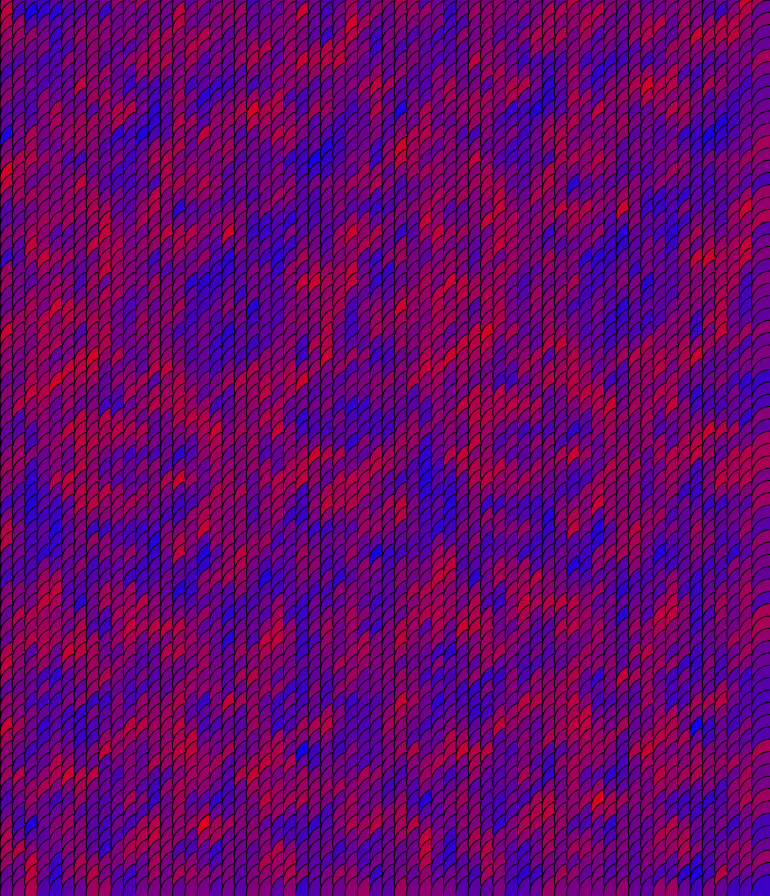
Write a Shadertoy shader that draws this pattern.

```glsl
#define CELLS_ACROSS 62.5   // canvas width in cells
#define LAST_DISC vec2(61.0, 71.0)
#define RADIUS 1.5          // in cells
#define LINE_WIDTH 0.08     // in cells
#define NOISE_STEP 0.5      // noise distance between neighbouring discs
#define OCTAVES 4
#define ROW_STRIDE 16       // lattice values wrap into the next row

float hash(int n) {
    uint h = uint(n + 7919) * 747796405u + 2891336453u;
    h = ((h >> ((h >> 28u) + 4u)) ^ h) * 277803737u;
    h = (h >> 22u) ^ h;
    return float(h & 65535u) / 65535.0;
}

float valueNoise(vec2 p) {
    ivec2 cell = ivec2(floor(p));
    vec2 blend = 0.5 - 0.5 * cos(3.14159 * fract(p));
    int n = cell.x + cell.y * ROW_STRIDE;
    return mix(mix(hash(n), hash(n + 1), blend.x),
               mix(hash(n + ROW_STRIDE), hash(n + ROW_STRIDE + 1), blend.x), blend.y);
}

float fractalNoise(vec2 p) {
    float sum = 0.0, amplitude = 0.5;
    for (int i = 0; i < OCTAVES; i++) {
        sum += amplitude * valueNoise(p);
        p *= 2.0;
        amplitude *= 0.5;
    }
    return sum;
}

// Blue to red by noise, one flat colour per disc
vec3 discColor(vec2 id) {
    float red = fractalNoise(id * NOISE_STEP);
    return vec3(red, 0.0, 1.0 - red);
}

void mainImage(out vec4 fragColor, in vec2 fragCoord) {
    // Cell units, with y running down from the top edge
    float pixel = CELLS_ACROSS / iResolution.x;
    vec2 p = vec2(fragCoord.x, iResolution.y - fragCoord.y) * pixel;
    vec2 front = min(floor(p + 0.5 * LINE_WIDTH + 0.5 * pixel), LAST_DISC);

    // Overlapping discs, front to back: right columns first, then lower rows
    vec3 color = vec3(0.0);
    float visible = 1.0;
    for (int column = 0; column < 3; column++) {
        for (int row = 0; row < 4; row++) {
            vec2 id = front - vec2(column, row);
            float dist = length(p - id - RADIUS) - RADIUS;
            float outer = clamp(0.5 + (0.5 * LINE_WIDTH - dist) / pixel, 0.0, 1.0);
            float inner = clamp(0.5 - (0.5 * LINE_WIDTH + dist) / pixel, 0.0, 1.0);
            // The ring between inner and outer stays black
            color += visible * inner * discColor(id);
            visible *= 1.0 - outer;
        }
    }
    fragColor = vec4(color, 1.0);
}
```
